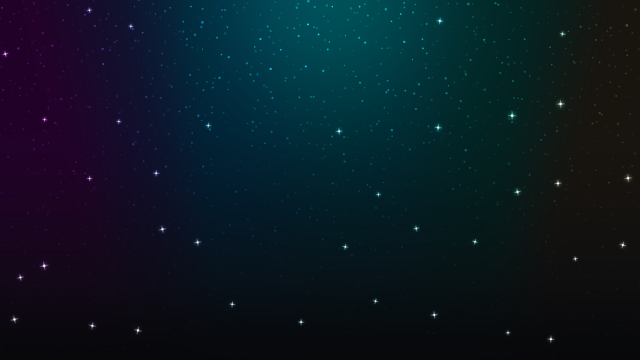
Write a WebGL 1 fragment shader that draws this background.

```glsl
precision highp float;
// Night sky: a dark aurora gradient with faint dust dots and small sparkling stars.

uniform vec2 u_resolution;

#define STAR_CELL 0.2       // spacing of the bright stars
#define STAR_SHARE 0.8      // part of the cells that hold a star
#define STAR_CORE 0.0036    // core radius
#define STAR_RAY 0.013      // longest ray
#define DUST_CELL 0.056     // spacing of the largest dust layer
#define DUST_SHARE 0.5      // part of the cells that hold a dot
#define DUST_RADIUS 0.0038  // largest dot radius
#define DUST_GAIN 1.9       // dust brightness relative to the sky
#define GLOW_COLOR vec3(0.0, 0.19, 0.18)
#define GLOW_SIZE 0.36
#define GROUND_COLOR vec3(0.040, 0.045, 0.058)

vec3 hash3(vec2 cell) {
  vec3 q = fract(cell.xyx * vec3(0.1031, 0.1030, 0.0973));
  q += dot(q, q.yxz + 33.33);
  return fract((q.xxy + q.yzz) * q.zyx);
}

float disc(float dist, float radius, float pixel) {
  return 1.0 - smoothstep(max(radius - pixel, 0.0), radius + pixel, dist);
}

// Hue bands from purple through teal to brown, bending inward with depth.
vec3 skyColor(vec2 p) {
  float depth = 1.0 - p.y;
  float s = p.x * 0.5625 * (1.0 + 0.35 * depth);
  vec3 color = vec3(0.135, 0.005, 0.160);
  color = mix(color, vec3(0.070, 0.050, 0.165), smoothstep(-0.47, -0.31, s));
  color = mix(color, vec3(0.005, 0.115, 0.190), smoothstep(-0.34, -0.18, s));
  color = mix(color, vec3(0.000, 0.130, 0.168), smoothstep(-0.18, 0.08, s));
  color = mix(color, vec3(0.010, 0.125, 0.120), smoothstep(0.08, 0.33, s));
  color = mix(color, vec3(0.095, 0.080, 0.060), smoothstep(0.31, 0.48, s));

  vec2 fromTop = p - vec2(0.02, 1.02);
  color += GLOW_COLOR * exp(-dot(fromTop, fromTop) / (GLOW_SIZE * GLOW_SIZE));
  color = mix(color, GROUND_COLOR, smoothstep(0.32, 1.08, depth));
  return color * (1.0 - 0.3 * smoothstep(0.75, 1.0, depth));
}

// One layer of soft round dots, one per cell at most.
float dustLayer(vec2 p, float size, float seed, float pixel) {
  vec2 cell = floor(p / size);
  vec3 place = hash3(cell + seed);
  vec3 look = hash3(cell + seed + 57.0);
  vec2 center = (cell + 0.15 + 0.7 * place.xy) * size;
  float radius = DUST_RADIUS * mix(0.45, 1.0, look.x) * sqrt(size / DUST_CELL);
  float strength = step(place.z, DUST_SHARE) * mix(0.15, 1.0, look.y * look.y);
  return strength * disc(length(p - center), radius, pixel * 0.6);
}

// Returns the white sparkle in x and the surrounding halo in y.
vec2 starField(vec2 p, float pixel) {
  vec2 cell = floor(p / STAR_CELL);
  vec3 place = hash3(cell + 211.0);
  vec3 look = hash3(cell + 307.0);
  vec2 d = p - (cell + 0.14 + 0.72 * place.xy) * STAR_CELL;
  float angle = (look.y - 0.5) * 0.5;
  float c = cos(angle);
  float s = sin(angle);
  d = abs(mat2(c, -s, s, c) * d);

  float scale = mix(0.65, 1.1, look.x * look.x);
  float reach = STAR_RAY * scale;
  float width = 0.0012 + 0.6 * pixel;
  vec2 along = max(1.0 - d / reach, 0.0);
  vec2 across = max(1.0 - d / width, 0.0);
  float rays = max(along.x * across.y, along.y * across.x);
  float dist = length(d);
  float sparkle = max(disc(dist, STAR_CORE * scale, pixel * 0.7), 0.8 * rays);
  float halo = exp(-dist * dist / (reach * reach * 0.5));
  return step(place.z, STAR_SHARE) * vec2(sparkle, halo);
}

void main() {
  float pixel = 1.0 / u_resolution.y;
  vec2 p = gl_FragCoord.xy * pixel;
  p.x -= 0.5 * u_resolution.x * pixel;
  vec3 sky = skyColor(p);

  // Dust layers shrink in size and fade toward the ground.
  float dust = 0.0;
  for (int i = 0; i < 3; i++) {
    float layer = float(i);
    float size = DUST_CELL / (1.0 + 0.35 * layer);
    dust += dustLayer(p + 0.37 * layer, size, 101.0 + 43.0 * layer, pixel);
  }
  dust *= mix(0.2, 1.0, smoothstep(0.1, 0.9, p.y));
  vec3 color = sky + dust * (sky * DUST_GAIN + vec3(0.02, 0.05, 0.04));

  // Stars are white with a halo tinted by the sky.
  vec2 star = starField(p, pixel);
  vec3 tint = sky / max(max(sky.r, sky.g), sky.b);
  color += 0.28 * star.y * tint * mix(0.5, 1.0, p.y);
  color = mix(color, mix(vec3(0.95, 1.0, 0.96), tint, 0.12), star.x);

  gl_FragColor = vec4(color, 1.0);
}
```
